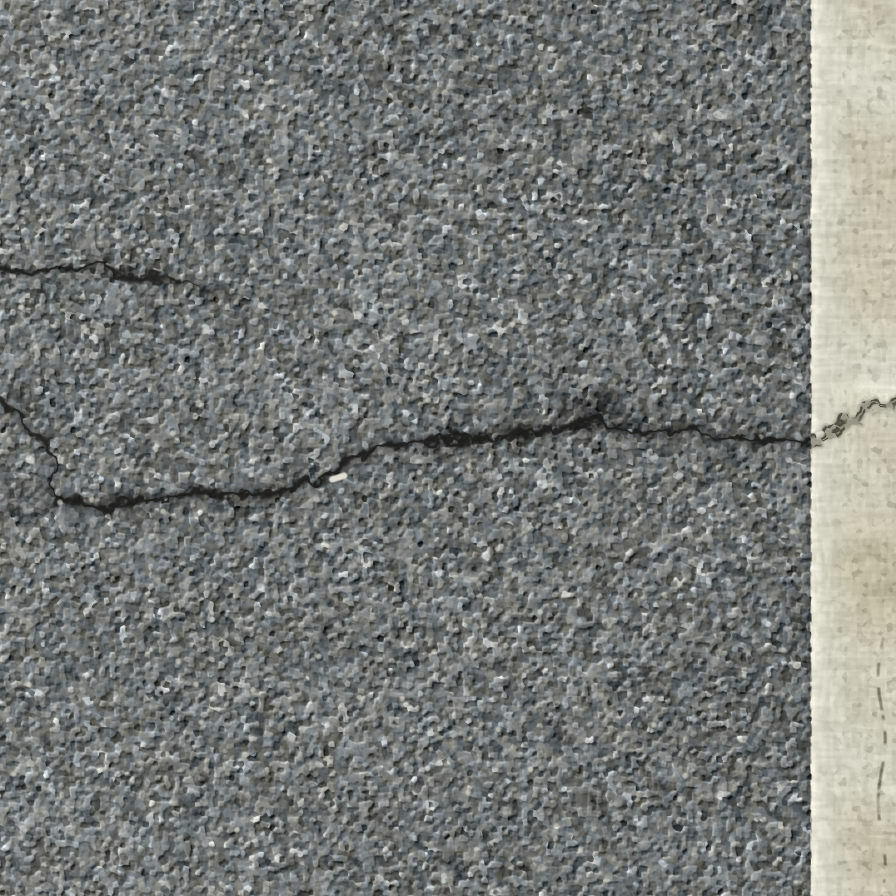
Write a Shadertoy shader that draws this texture.

```glsl
// Cracked asphalt beside a pale concrete strip.
// Softly blended cellular noise makes the stones, an offset sample gives relief,
// and jittered polylines carve the cracks; layered sines stain the concrete.

float hash(vec2 p) {
    vec3 q = fract(p.xyx * vec3(.1031, .1030, .0973));
    q += dot(q, q.yzx + 33.33);
    return fract((q.x + q.y) * q.z);
}

// Cellular noise whose three random values blend softly between stones
vec3 grains(vec2 p) {
    vec4 sum = vec4(0.);
    for (int y = -1; y <= 1; y++)
    for (int x = -1; x <= 1; x++) {
        vec2 cell = floor(p) + vec2(x, y);
        vec3 value = vec3(hash(cell), hash(cell + 71.3), hash(cell + 137.7));
        vec2 toStone = cell + .1 + .8 * value.yz - p;
        sum += exp(-7. * dot(toStone, toStone)) * vec4(value, 1.);
    }
    return sum.rgb / sum.a;
}

float segment(vec2 p, vec2 a, vec2 b) {
    p -= a;
    b -= a;
    return length(p - b * clamp(dot(p, b) / dot(b, b), 0., 1.));
}

float polyline(vec2 p, vec2 path[7]) {
    float d = 9.;
    for (int i = 0; i < 6; i++) d = min(d, segment(p, path[i], path[i + 1]));
    return d;
}

float gap(float d, float width) {
    return 1. - smoothstep(width * .2, width * 1.7, d);
}

float blob(vec2 p, vec2 center, vec2 size) {
    vec2 q = (p - center) / size;
    return exp(-dot(q, q));
}

vec3 asphalt(vec2 p, vec3 fine, vec3 coarse) {
    float relief = fine.x - grains(p * 180. + vec2(-.35, .4)).x;
    float tone = .447 + .04 * (.5 - p.x) + .012 * sin(p.x * 9. + 3. * sin(p.y * 7.));
    tone += .2 * (fine.x - .5) + .2 * (coarse.x - .5) + .23 * relief;
    tone += .2 * smoothstep(.72, .95, coarse.y) * smoothstep(.3, .7, fine.x);
    tone -= .1 * smoothstep(.65, .95, fine.z);
    return tone + vec3(-.008, .006, .002) + (coarse.z - .5) * vec3(.04, .008, -.035);
}

vec3 concrete(vec2 p, vec3 fine) {
    float inset = p.x - .905;
    float stain = .55 + .25 * sin(p.y * 17. + 1.5) + .2 * sin(p.y * 41. + p.x * 25.);
    vec3 color = mix(vec3(.835, .83, .77), vec3(.77, .75, .66), stain * smoothstep(.005, .055, inset));
    color = mix(color, vec3(.73, .7, .58), .5 * blob(p, vec2(.99, .34), vec2(.05, .06)));
    // Brushed weave, fine pits and bright worn lip
    float weave = grains(p * vec2(35, 230)).x + grains(p * vec2(230, 50)).y - 1.;
    color += .06 * weave + .06 * (fine.x - .5) + .09 * exp(-inset * inset * 14000.);
    color -= .08 * smoothstep(.7, .95, fine.y) * smoothstep(.01, .04, inset);
    // Broken vertical groove near the far side
    float groove = gap(abs(p.x - .984 - .004 * sin(p.y * 45.)), .0018);
    float broken = smoothstep(.4, .65, grains(vec2(4, p.y * 65.)).x);
    return color - .3 * groove * broken * (1. - smoothstep(.24, .32, p.y));
}

void mainImage(out vec4 fragColor, in vec2 fragCoord) {
    vec2 p = fragCoord / iResolution.xy;
    vec3 fine = grains(p * 180.), coarse = grains(p * 112. + 19.), rough = grains(p * 55.);
    vec2 jagged = p + .012 * (rough.xy - .5) + .008 * (coarse.xy - .5) + .003 * (fine.xy - .5);
    // Crack routes
    float west = polyline(jagged, vec2[7](vec2(.065, .44), vec2(.124, .436), vec2(.208, .446),
        vec2(.3, .45), vec2(.358, .462), vec2(.41, .499), vec2(.456, .508)));
    float east = polyline(jagged, vec2[7](vec2(.456, .508), vec2(.534, .509), vec2(.586, .523),
        vec2(.625, .521), vec2(.67, .531), vec2(.716, .521), vec2(.91, .506)));
    float branch = polyline(jagged, vec2[7](vec2(-.01, .562), vec2(.026, .531), vec2(.059, .5),
        vec2(.057, .465), vec2(.065, .44), vec2(.04, .425), vec2(.005, .428)));
    float upper = polyline(jagged, vec2[7](vec2(-.01, .704), vec2(.065, .699), vec2(.104, .704),
        vec2(.143, .694), vec2(.195, .69), vec2(.234, .677), vec2(.28, .667)));
    float pale = polyline(jagged, vec2[7](vec2(.9, .5), vec2(.915, .508), vec2(.944, .534),
        vec2(.957, .537), vec2(.97, .544), vec2(.985, .546), vec2(1.01, .555)));
    float trunk = min(west, east);

    // Asphalt with dark hollows and soft shade around the cracks
    vec3 road = asphalt(p, fine, coarse);
    road *= 1. - .45 * exp(-trunk * 110.) - .25 * exp(-min(branch, upper) * 150.);
    road *= 1. - .33 * blob(p, vec2(.665, .548), vec2(.045, .018));
    road *= 1. - .16 * blob(p, vec2(.215, .757), vec2(.035, .008));
    float hollow = .9 * gap(trunk, .0008 + .0055 * rough.z * (.4 + fine.z));
    hollow = max(hollow, gap(branch, .0008 + .003 * fine.z) * (.3 + .55 * smoothstep(.43, .445, p.y)));
    hollow = max(hollow, gap(upper, .001 + .004 * rough.z) * (.9 - .9 * smoothstep(.15, .3, p.x)));
    road = mix(road, vec3(.11, .11, .1), hollow);
    // Sparse white chips, and one lodged in the crack
    vec2 cell = floor(p * 24.);
    vec2 chip = fract(p * 24.) - .2 - .6 * vec2(hash(cell + 5.), hash(cell + 9.));
    float chips = .65 * step(.87, hash(cell + 31.)) * (1. - smoothstep(.03, .11, length(chip)));
    float lodged = segment(p, vec2(.371, .465), vec2(.384, .469));
    road = mix(road, vec3(.88, .87, .82), max(chips, 1. - smoothstep(.002, .005, lodged)));

    // Concrete crack: grey groove, dark core and bright upper rim
    vec3 slab = concrete(p, fine) + .09 * blob(p, vec2(.975, .565), vec2(.035, .012));
    slab = mix(slab, vec3(.56, .55, .49), .85 * gap(pale, .0065));
    float core = gap(abs(pale - .003), .0018) * smoothstep(.25, .6, fine.z);
    slab = mix(slab, vec3(.25, .24, .2), .85 * core);

    // Ragged joint with a narrow shadow on the road side
    float joint = p.x - .905 + .002 * (fine.x - .5);
    road *= 1. - .3 * exp(-abs(joint) * 260.);
    fragColor = vec4(clamp(mix(road, slab, smoothstep(-.0015, .0015, joint)), 0., 1.), 1.);
}
```
